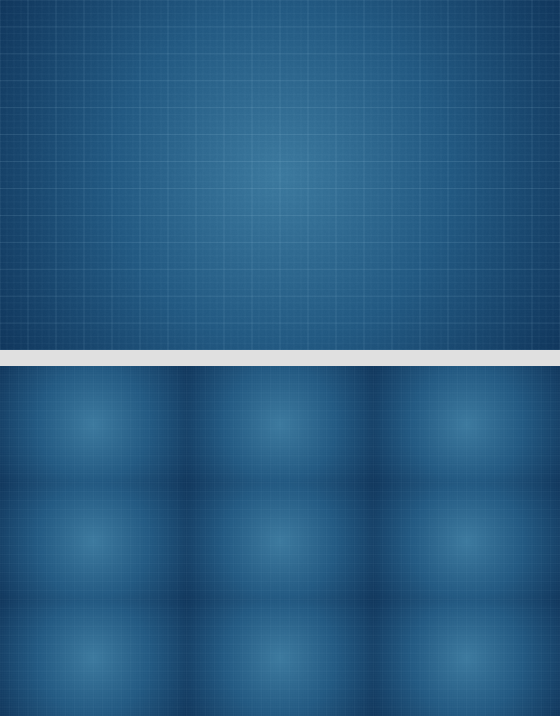
Top, the tile; bottom, the same tile 3 across and 3 down.
A Shadertoy shader for this pattern:

```glsl
// Blueprint paper: a fine grid inside a bold grid, over a round blue glow that
// darkens towards the corners. Lines are box-filtered distances to whole-number
// repeats, and the glow is mirror-symmetric, so opposite edges meet.

const vec2  MAJOR_CELLS  = vec2(20.0, 13.0);   // bold cells across and down
const float SUBDIVISIONS = 4.0;                // fine cells per bold cell
const float LINE_WIDTH   = 0.0013;             // in canvas widths
const float MAJOR_ALPHA  = 0.16;
const float MINOR_ALPHA  = 0.05;
const vec3  LINE_COLOR   = vec3(0.72, 0.88, 0.96);

const vec3  GLOW_CENTER  = vec3(0.235, 0.475, 0.620);
const vec3  GLOW_MIDDLE  = vec3(0.135, 0.350, 0.510);
const vec3  GLOW_CORNER  = vec3(0.065, 0.215, 0.365);
const float MIDDLE_RADIUS = 0.30;              // in canvas widths
const float CORNER_RADIUS = 0.59;

const vec2  GRAIN_CELLS  = vec2(512.0, 320.0);
const float GRAIN_AMOUNT = 0.008;

float hash(vec2 cell) {
    vec3 q = fract(cell.xyx * 0.1031);
    q += dot(q, q.yzx + 33.33);
    return fract((q.x + q.y) * q.z);
}

// Share of the pixel covered by the nearest vertical (x) and horizontal (y) line.
vec2 lineCoverage(vec2 uv, vec2 cells, vec2 size, float pixel) {
    vec2 d = abs(fract(uv * cells + 0.5) - 0.5) / cells * size;
    float full = min(1.0, LINE_WIDTH / pixel);
    return clamp((0.5 * (LINE_WIDTH + pixel) - d) / pixel, 0.0, full);
}

// Three-stop radial gradient.
vec3 glow(float r) {
    vec3 inner = mix(GLOW_CENTER, GLOW_MIDDLE, clamp(r / MIDDLE_RADIUS, 0.0, 1.0));
    float t = (r - MIDDLE_RADIUS) / (CORNER_RADIUS - MIDDLE_RADIUS);
    return mix(inner, GLOW_CORNER, clamp(t, 0.0, 1.0));
}

void mainImage(out vec4 fragColor, in vec2 fragCoord) {
    vec2 uv = fract(fragCoord / iResolution.xy);
    vec2 size = vec2(1.0, iResolution.y / iResolution.x);
    float pixel = 1.0 / iResolution.x;

    // Paper
    vec3 color = glow(length((uv - 0.5) * size));
    color += GRAIN_AMOUNT * (hash(floor(uv * GRAIN_CELLS)) - 0.5);

    // Grids: the bold lines cover the fine ones
    vec2 minor = MINOR_ALPHA * lineCoverage(uv, MAJOR_CELLS * SUBDIVISIONS, size, pixel);
    vec2 major = MAJOR_ALPHA * lineCoverage(uv, MAJOR_CELLS, size, pixel);
    vec2 ink = max(minor, major);
    color = mix(color, LINE_COLOR, 1.0 - (1.0 - ink.x) * (1.0 - ink.y));

    fragColor = vec4(color, 1.0);
}
```
